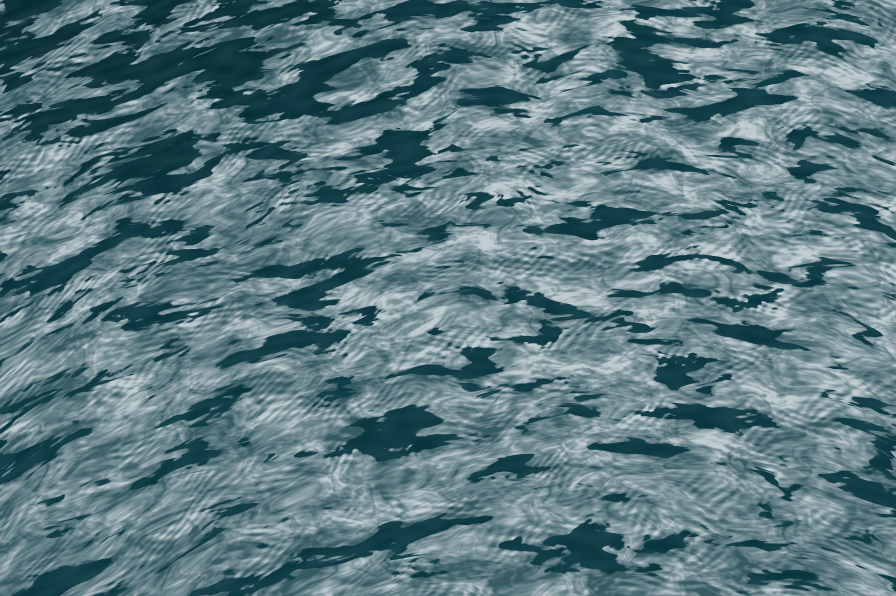
Write a Shadertoy shader that draws this texture.

```glsl
// Wind-ruffled teal water reflecting a pale overcast sky.
// Stretched, warped gradient noise makes the swell; its troughs turn dark,
// while the bright faces carry soft facets, sharp creases and capillary ripples.

const vec3 DEEP_TEAL   = vec3(0.065, 0.237, 0.277);
const vec3 SHADE_GREY  = vec3(0.205, 0.350, 0.380);
const vec3 SKY_GREY    = vec3(0.455, 0.552, 0.583);
const vec3 SKY_BRIGHT  = vec3(0.755, 0.802, 0.818);

// Integer hash giving a unit gradient direction per lattice cell
vec2 cellGradient(vec2 cell) {
    uvec2 n = uvec2(ivec2(cell) + 4096);
    uint h = n.x * 1597334677u ^ n.y * 3812015801u;
    h = (h ^ (h >> 15)) * 2246822519u;
    h = (h ^ (h >> 13)) * 3266489917u;
    h ^= h >> 16;
    float angle = float(h & 65535u) * 6.2831853 / 65536.0;
    return vec2(cos(angle), sin(angle));
}

// Gradient noise, roughly -0.7 to 0.7
float noise(vec2 p) {
    vec2 i = floor(p), f = p - i;
    vec2 u = f * f * f * (f * (f * 6.0 - 15.0) + 10.0);
    vec2 e = vec2(1.0, 0.0);
    float a = dot(cellGradient(i), f);
    float b = dot(cellGradient(i + e.xy), f - e.xy);
    float c = dot(cellGradient(i + e.yx), f - e.yx);
    float d = dot(cellGradient(i + e.xx), f - e.xx);
    return mix(mix(a, b, u.x), mix(c, d, u.x), u.y);
}

float fbm(vec2 p, int octaves, float gain) {
    float sum = 0.0, amp = 1.0;
    for (int i = 0; i < octaves; i++) {
        sum += amp * noise(p);
        p = mat2(0.99, 0.12, -0.12, 0.99) * p * 2.07 + 17.3;
        amp *= gain;
    }
    return sum;
}

// Thin line along the zero contour of a noise field
float thread(vec2 p, float width) {
    return 1.0 - smoothstep(0.0, width, abs(noise(p)));
}

// Bends the wave rows (rising at left, falling at right) and shrinks the far ones
vec2 waterPlane(vec2 p) {
    float bend = 0.54 * p.x - 0.25 * p.x * p.x;
    vec2 q = vec2((p.x - 0.75) * (1.0 + 0.3 * p.y), p.y + 0.22 * p.y * p.y - bend);
    return q + 0.03 * vec2(noise(p * 5.0), noise(p * 5.0 + 31.7));
}

// Swell height: long thin rows with tapered, frayed ends
float swell(vec2 q, float chop) {
    vec2 s = q * vec2(5.6, 17.0);
    s.x += 0.40 * noise(s * vec2(1.1, 2.6) + 5.1);
    s.y += 0.50 * noise(s * vec2(1.6, 0.7) + 9.4);
    return fbm(s, 5, 0.54) + chop * noise(s * vec2(2.3, 1.8) + 40.0);
}

// Thin parallel wavelets, in patches
float ripples(vec2 q, vec2 seed, float frequency, float lean) {
    float patchMask = smoothstep(0.05, 0.35, noise(q * vec2(8.0, 13.0) + seed));
    float phase = frequency * (q.y + lean * q.x) + 9.0 * noise(q * vec2(11.0, 17.0) + seed.yx);
    return patchMask * sin(phase);
}

// Brightness of the sky-reflecting faces
float faceTone(vec2 q, float height, float wavelets) {
    vec2 s = q * vec2(9.0, 19.0);
    s += 0.6 * vec2(noise(s * 1.3 + 3.0), noise(s * 1.3 + 8.0));
    float facets = fbm(s + 21.0, 4, 0.55);
    float folds = thread(s * vec2(1.3, 1.2) + 63.0, 0.10);
    float fineFolds = thread(s * vec2(2.6, 2.9) + 92.0, 0.16);
    float glints = thread(s * vec2(1.9, 2.2) + 35.0, 0.11);
    float streaks = fbm(q * vec2(34.0, 100.0) + 2.0 * noise(q * 9.0), 2, 0.7);
    return 0.46 + 0.55 * facets + 0.10 * height - 0.16 * folds - 0.11 * fineFolds
         + 0.13 * glints + 0.30 * streaks + 0.15 * wavelets;
}

vec3 waterColor(vec2 p) {
    vec2 q = waterPlane(p);
    float wavelets = ripples(q, vec2(12.0, 47.0), 430.0, 0.25)
                   + 0.9 * ripples(q, vec2(71.0, 28.0), 330.0, -0.9);

    // Wide lighting: more open dark water at upper left, calm glare at right
    float farLeft = smoothstep(0.35, 1.05, p.y) * (1.0 - smoothstep(0.1, 1.05, p.x));
    float farEdge = smoothstep(0.75, 1.05, p.y);
    float nearCalm = 1.0 - smoothstep(0.1, 0.45, p.y);
    float glare = exp(-3.0 * dot(p - vec2(1.1, 0.58), p - vec2(1.1, 0.58)));

    float height = swell(q, 0.35 * smoothstep(0.5, 1.4, p.x));
    float fray = 0.24 * noise(q * vec2(24.0, 85.0) + 13.0) + 0.05 * wavelets;
    float level = -0.215 + 0.23 * farLeft + 0.05 * farEdge - 0.05 * nearCalm - 0.03 * glare;
    float edge = height + fray - level;
    float face = smoothstep(-0.035, 0.045, edge);

    float tone = faceTone(q, height, wavelets);
    tone += 0.09 * glare - 0.07 * farLeft - 0.06 * nearCalm;
    tone -= 0.12 * (1.0 - smoothstep(0.0, 0.12, edge));
    tone = clamp(tone, 0.0, 1.0);
    vec3 sky = mix(SHADE_GREY, SKY_GREY, smoothstep(-0.05, 0.55, tone));
    sky = mix(sky, SKY_BRIGHT, smoothstep(0.40, 0.95, tone));

    vec3 deep = DEEP_TEAL * (1.0 - 0.18 * farLeft) + 0.06 * noise(q * vec2(18.0, 50.0));
    return mix(deep, sky, face);
}

void mainImage(out vec4 fragColor, in vec2 fragCoord) {
    // Four samples per pixel keep the fine ripples smooth
    vec3 color = vec3(0.0);
    for (int i = 0; i < 4; i++) {
        vec2 offset = vec2(i & 1, i >> 1) * 0.5 - 0.25;
        color += waterColor((fragCoord + offset) / iResolution.y);
    }
    fragColor = vec4(color * 0.25, 1.0);
}
```
